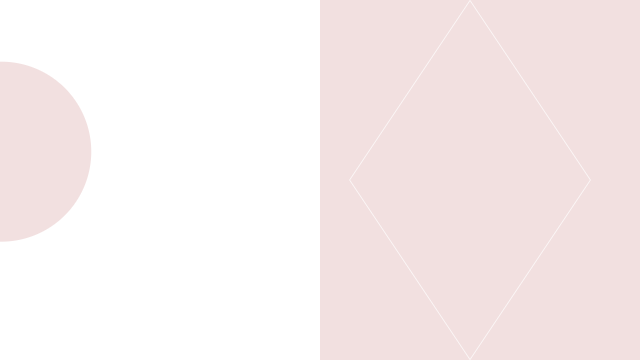
A Shadertoy shader for this background:

```glsl
// Flat two-tone layout: a white half with a blush disc cut by the left edge,
// and a blush half carrying a thin white diamond outline.
// Shapes are signed distances, in units of canvas height, with box-filtered edges.

const vec3 WHITE = vec3(1.0);
const vec3 BLUSH = vec3(0.949, 0.878, 0.878);

const float PANEL_START = 0.5;                    // fraction of the width
const vec2  DISC_CENTER = vec2(0.0035, 0.5787);
const float DISC_RADIUS = 0.25;
const vec2  DIAMOND_OFFSET = vec2(0.4167, 0.0);   // from the canvas center
const vec2  DIAMOND_HALF = vec2(0.3345, 0.4988);
const float LINE_WIDTH = 0.0022;
const float LINE_OPACITY = 0.8;

// Share of a pixel that lies inside a shape
float coverage(float dist, float pixel) {
    return clamp(0.5 - dist / pixel, 0.0, 1.0);
}

// Distance to the edge lines of a diamond
float diamondDistance(vec2 p, vec2 halfSize) {
    vec2 q = abs(p) / halfSize;
    return (q.x + q.y - 1.0) * halfSize.x * halfSize.y / length(halfSize);
}

void mainImage(out vec4 fragColor, in vec2 fragCoord) {
    float pixel = 1.0 / iResolution.y;
    vec2 p = fragCoord * pixel;
    vec2 canvas = iResolution.xy * pixel;

    // Blush panel and disc on white
    float panel = coverage(PANEL_START * canvas.x - p.x, pixel);
    float disc = coverage(length(p - DISC_CENTER) - DISC_RADIUS, pixel);
    vec3 color = mix(WHITE, BLUSH, max(panel, disc));

    // Hairline diamond: outer fill minus inner fill
    float edge = diamondDistance(p - 0.5 * canvas - DIAMOND_OFFSET, DIAMOND_HALF);
    float outline = coverage(edge - 0.5 * LINE_WIDTH, pixel)
                  - coverage(edge + 0.5 * LINE_WIDTH, pixel);
    color = mix(color, WHITE, LINE_OPACITY * outline);

    fragColor = vec4(color, 1.0);
}
```
